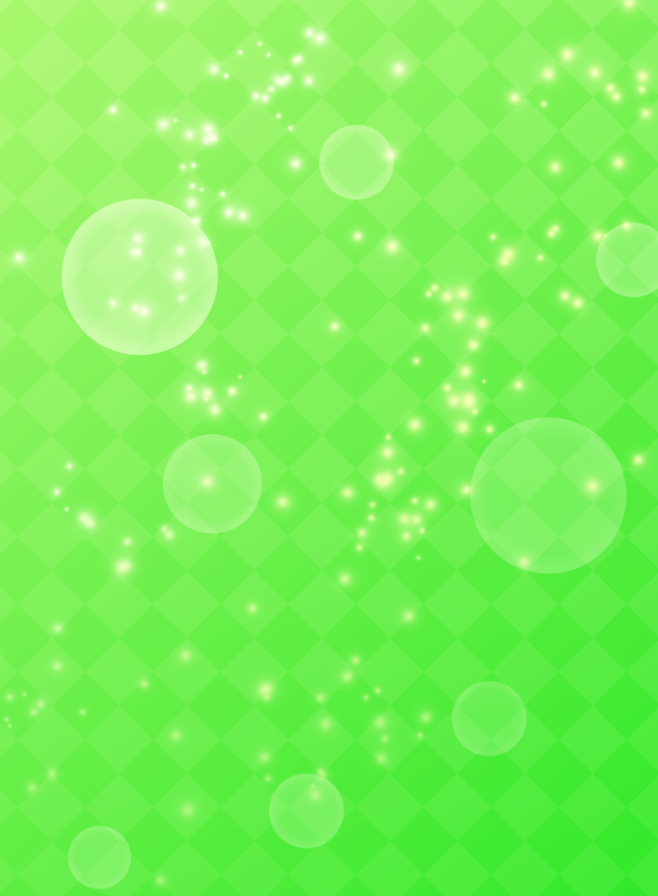
This background is drawn by a WebGL 2 fragment shader. Its source:

```glsl
#version 300 es
precision highp float;
// Fresh green diamond backdrop with translucent bubbles and drifting sparkles.

uniform vec2 u_resolution;
out vec4 fragColor;

// Lengths are fractions of the canvas height.
const vec3 LIGHT_GREEN = vec3(0.66, 0.97, 0.43);
const vec3 DEEP_GREEN = vec3(0.19, 0.91, 0.16);
const vec3 DIAMOND_TINT = vec3(0.95, 1.0, 0.75);
const vec3 BUBBLE_TINT = vec3(0.93, 1.0, 0.82);
const vec3 SPARK_YELLOW = vec3(0.96, 1.0, 0.70);
const vec3 SPARK_WHITE = vec3(0.98, 1.0, 0.88);
const float DIAMOND_PITCH = 0.0755;
const vec2 DIAMOND_CENTER = vec2(0.2839, 0.6276);
const float DIAMOND_STRENGTH = 0.13;
const float LOOSE_CELL = 0.085;
const float LOOSE_CHANCE = 0.5;
const float SPARK_MIN = 0.0016;
const float SPARK_MAX = 0.0085;
const int SPARKS_PER_CLUSTER = 9;

// Bubbles: center, radius, opacity.
const int BUBBLES = 8;
const vec4 BUBBLE[BUBBLES] = vec4[](
  vec4(0.156, 0.691, 0.0872, 0.58), vec4(0.398, 0.819, 0.0417, 0.40),
  vec4(0.707, 0.710, 0.0417, 0.36), vec4(0.237, 0.460, 0.0553, 0.32),
  vec4(0.612, 0.447, 0.0872, 0.27), vec4(0.546, 0.198, 0.0417, 0.24),
  vec4(0.342, 0.095, 0.0417, 0.28), vec4(0.111, 0.043, 0.0352, 0.28));

// Sparkle clusters: center, spread.
const int CLUSTERS = 16;
const vec3 CLUSTER[CLUSTERS] = vec3[](
  vec3(0.335, 0.965, 0.075), vec3(0.300, 0.900, 0.055),
  vec3(0.205, 0.845, 0.040), vec3(0.240, 0.765, 0.040),
  vec3(0.670, 0.900, 0.070), vec3(0.620, 0.735, 0.080),
  vec3(0.490, 0.640, 0.050), vec3(0.525, 0.550, 0.040),
  vec3(0.160, 0.680, 0.065), vec3(0.465, 0.475, 0.060),
  vec3(0.435, 0.400, 0.045), vec3(0.115, 0.420, 0.085),
  vec3(0.235, 0.570, 0.045), vec3(0.065, 0.205, 0.070),
  vec3(0.285, 0.165, 0.085), vec3(0.430, 0.215, 0.075));

vec3 hash3(vec2 cell) {
  vec3 q = fract(cell.xyx * vec3(0.1031, 0.1030, 0.0973));
  q += dot(q, q.yxz + 33.33);
  return fract((q.xxy + q.yzz) * q.zyx);
}

// Bright core inside a wide halo; sparkles dim toward the bottom.
float sparkle(vec2 p, vec2 center, float seed) {
  float size = mix(SPARK_MIN, SPARK_MAX, seed);
  float d = length(p - center) / size;
  float glow = 0.65 * exp(-d * d * 1.4) + 0.32 * exp(-d * d * 0.35);
  return glow * mix(0.5, 1.0, smoothstep(0.1, 0.6, center.y));
}

float clusteredSparkles(vec2 p) {
  float dark = 1.0;
  for (int i = 0; i < CLUSTERS; i++) {
    vec3 c = CLUSTER[i];
    if (distance(p, c.xy) > c.z + 4.0 * SPARK_MAX) continue;
    for (int j = 0; j < SPARKS_PER_CLUSTER; j++) {
      vec3 h = hash3(vec2(float(i) * 7.0 + 3.0, float(j) * 13.0 + 5.0));
      float angle = 6.2832 * h.x;
      vec2 center = c.xy + c.z * sqrt(h.y) * vec2(cos(angle), sin(angle));
      dark *= 1.0 - sparkle(p, center, h.z);
    }
  }
  return 1.0 - dark;
}

float looseSparkles(vec2 p) {
  float dark = 1.0;
  vec2 home = floor(p / LOOSE_CELL);
  for (int k = 0; k < 9; k++) {
    vec2 cell = home + vec2(k % 3 - 1, k / 3 - 1);
    vec3 h = hash3(cell + 41.0);
    vec2 center = (cell + 0.1 + 0.8 * h.xy) * LOOSE_CELL;
    // Keep the lower right corner calm.
    float present = step(h.z, LOOSE_CHANCE) * step(center.x - center.y, 0.3);
    dark *= 1.0 - present * sparkle(p, center, 0.5 + h.z);
  }
  return 1.0 - dark;
}

float bubbleAlpha(vec2 p, vec4 bubble, float pixel) {
  float d = distance(p, bubble.xy);
  float inside = 1.0 - smoothstep(-pixel, pixel, d - bubble.z);
  float rim = smoothstep(0.72, 0.97, d / bubble.z);
  float sheen = 0.12 * abs(p.y - bubble.y) / bubble.z;
  return inside * bubble.w * (0.68 + 0.3 * rim + sheen);
}

void main() {
  float pixel = 1.0 / u_resolution.y;
  vec2 p = gl_FragCoord.xy * pixel;
  vec2 uv = gl_FragCoord.xy / u_resolution;

  // Diagonal gradient
  vec3 color = mix(LIGHT_GREEN, DEEP_GREEN, 0.38 * uv.x + 0.62 * (1.0 - uv.y));

  // Diamond checks
  vec2 tile = abs(fract((p - DIAMOND_CENTER) / DIAMOND_PITCH + 0.5) - 0.5);
  float edge = pixel / DIAMOND_PITCH;
  float diamond = 1.0 - smoothstep(-edge, edge, tile.x + tile.y - 0.5);
  color = mix(color, DIAMOND_TINT, DIAMOND_STRENGTH * diamond * mix(0.6, 1.2, uv.y));

  // Bubbles
  for (int i = 0; i < BUBBLES; i++)
    color = mix(color, BUBBLE_TINT, bubbleAlpha(p, BUBBLE[i], pixel));

  // Sparkles, whiter toward the upper left
  float glow = 1.0 - (1.0 - clusteredSparkles(p)) * (1.0 - looseSparkles(p));
  vec3 tint = mix(SPARK_YELLOW, SPARK_WHITE, smoothstep(0.1, 0.7, uv.y - uv.x + 0.2));
  color = mix(color, tint, glow);

  fragColor = vec4(color, 1.0);
}
```
